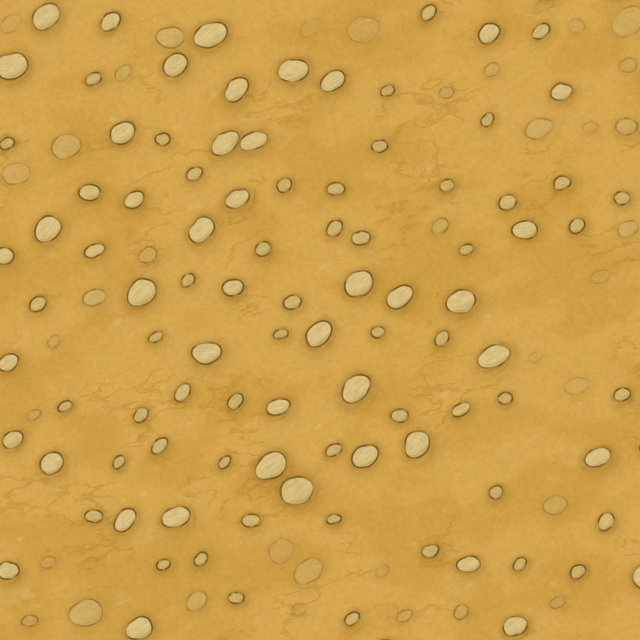
Give the GLSL for this texture, as a Shadertoy shader.

```glsl
// Cream pebbles bedded in ochre sand, in a painted style.
// Jittered, staggered cells each hold one tilted, wobbly ellipse with a scratched
// halo and a dark rim; layered value noise mottles the sand.

const float CELLS = 12.0;           // pebble cells per canvas height
const float JITTER = 0.62;          // share of a cell a centre may roam
const float PRESENCE = 0.92;        // chance that a cell holds a pebble
const float MIN_SIZE = 0.0105;      // half length of the smallest pebble
const float MAX_SIZE = 0.0265;      // half length of the largest pebble
const float GRAIN = 0.035;          // strength of the fine paper grain

const vec3 SAND_LIGHT = vec3(0.835, 0.655, 0.315);
const vec3 SAND_DEEP = vec3(0.805, 0.620, 0.270);
const vec3 SCRATCH = vec3(0.700, 0.500, 0.170);
const vec3 HALO = vec3(0.610, 0.445, 0.150);
const vec3 RIM = vec3(0.400, 0.300, 0.110);
const vec3 STONE_DULL = vec3(0.760, 0.640, 0.350);
const vec3 STONE_CREAM = vec3(0.850, 0.755, 0.510);

// Integer hash: two random values in 0..1 per lattice point and seed
vec2 hash2(vec2 p, uint seed) {
    uvec2 v = uvec2(ivec2(floor(p))) * 1664525u + 1013904223u + seed * 747796405u;
    v.x += v.y * 1664525u;
    v.y += v.x * 1664525u;
    v ^= v >> 16u;
    v.x += v.y * 1664525u;
    v.y += v.x * 1664525u;
    v ^= v >> 16u;
    return vec2(v >> 8u) / 16777216.0;
}

float noise(vec2 p) {
    vec2 i = floor(p), f = fract(p);
    f = f * f * (3.0 - 2.0 * f);
    float low = mix(hash2(i, 0u).x, hash2(i + vec2(1, 0), 0u).x, f.x);
    float high = mix(hash2(i + vec2(0, 1), 0u).x, hash2(i + vec2(1, 1), 0u).x, f.x);
    return mix(low, high, f.y);
}

float fbm(vec2 p) {
    float sum = 0.0, gain = 0.5;
    for (int i = 0; i < 5; i++) {
        sum += gain * noise(p);
        p = mat2(1.6, 1.2, -1.2, 1.6) * p + 17.3;
        gain *= 0.5;
    }
    return sum;
}

vec2 rotate(vec2 p, float a) {
    return vec2(cos(a) * p.x + sin(a) * p.y, cos(a) * p.y - sin(a) * p.x);
}

// Mottled ground with sparse, nearly level brush scratches
vec3 sand(vec2 uv) {
    vec2 stroke = rotate(uv, 0.25);
    float mottle = fbm(stroke * vec2(9.0, 15.0));
    vec3 col = mix(SAND_DEEP, SAND_LIGHT, smoothstep(0.30, 0.56, mottle));
    float crease = abs(fbm(stroke * vec2(17.0, 38.0) + 40.0) - 0.48);
    float patches = smoothstep(0.52, 0.80, noise(uv * 13.0 + 7.0));
    col = mix(col, SCRATCH, 0.36 * patches * smoothstep(0.05, 0.0, crease));
    float fleck = smoothstep(0.70, 0.85, fbm(stroke * vec2(30.0, 55.0) + 90.0));
    return mix(col, STONE_CREAM, 0.35 * fleck);
}

// Paints the pebble of one cell over the colour so far
vec3 paintPebble(vec3 col, vec2 uv, vec2 cell, float shift, vec2 canvas, float px) {
    vec2 place = hash2(cell, 1u), form = hash2(cell, 2u);
    vec2 look = hash2(cell, 3u), extra = hash2(cell, 4u);
    if (extra.x > PRESENCE) return col;

    vec2 centre = (cell + vec2(shift, 0.0) + 0.5 + JITTER * (place - 0.5)) / CELLS;
    float size = mix(MIN_SIZE, MAX_SIZE, pow(form.x, 1.8));
    vec2 radii = size * vec2(1.0, mix(0.60, 0.84, form.y));
    vec2 offset = uv - centre;
    vec2 q = rotate(offset, mix(0.0, 0.95, look.x));

    // Approximate distance to a wobbly ellipse
    vec2 dir = q / max(length(q), 1e-5);
    vec2 seed = cell * 5.7 + 31.0;
    float wobble = 0.90 + 0.22 * noise(dir * 1.2 + seed);
    float r = max(length(q / radii), 1e-3);
    float scale = r / max(length(q / (radii * radii)), r / radii.x);
    float d = (r - wobble) * scale;

    // Pebbles sink into the sand more often close to the border
    vec2 border = min(centre, canvas - centre);
    float inner = smoothstep(0.04, 0.24, min(border.x, border.y));
    float sunk = step(look.y, mix(0.58, 0.08, inner));
    float opacity = mix(1.0, mix(0.15, 0.55, extra.y), sunk);

    // Halo, heavier to the lower right and broken by concentric strokes
    float lower = dot(offset / max(length(offset), 1e-5), vec2(0.50, -0.866));
    float reach = (0.0045 + 0.24 * size) * (1.0 + 0.45 * lower);
    float streak = noise(vec2(d * 520.0, d * 90.0) + dir * 2.2 + seed);
    float halo = exp(-pow(max(d, 0.0) / reach, 1.5)) * mix(0.45, 1.0, streak);
    col = mix(col, HALO, 0.72 * opacity * halo);

    // Stone face with brush lines, a soft shaded side and an inner edge line
    float tone = 0.35 + 0.65 * smoothstep(MIN_SIZE, 0.018, size);
    vec3 stone = mix(STONE_DULL, STONE_CREAM, tone);
    stone *= 0.96 + 0.08 * noise(q * vec2(90.0, 420.0) + seed);
    float side = dot(offset, vec2(0.5, -0.866)) / size;
    stone = mix(stone, STONE_DULL * 0.93, 0.55 * smoothstep(0.15, 0.85, side));
    float edgeLine = smoothstep(0.0012, 0.0, abs(d + 0.15 * size));
    stone = mix(stone, STONE_DULL * 0.9, 0.35 * edgeLine * smoothstep(-0.1, 0.6, side));
    col = mix(col, stone, 0.95 * opacity * smoothstep(px, -px, d));

    // Thin rim of uneven pressure
    float pressure = smoothstep(0.15, 0.75, noise(dir * 1.6 + seed + 11.0));
    float rim = smoothstep(0.0011 + px, 0.0, abs(d - 0.0004));
    return mix(col, RIM, opacity * rim * mix(0.22, 0.80, pressure));
}

void mainImage(out vec4 fragColor, in vec2 fragCoord) {
    float px = 1.0 / iResolution.y;
    vec2 uv = fragCoord * px;
    vec2 canvas = iResolution.xy * px;
    vec3 col = sand(uv);
    for (int j = -1; j <= 1; j++) {
        float row = floor(uv.y * CELLS) + float(j);
        float shift = 0.5 * mod(row, 2.0);
        for (int i = -1; i <= 1; i++) {
            vec2 cell = vec2(floor(uv.x * CELLS - shift) + float(i), row);
            col = paintPebble(col, uv, cell, shift, canvas, px);
        }
    }
    col *= 1.0 + GRAIN * (noise(uv * 330.0) + noise(uv * 170.0 + 50.0) - 1.0);
    fragColor = vec4(col, 1.0);
}
```
